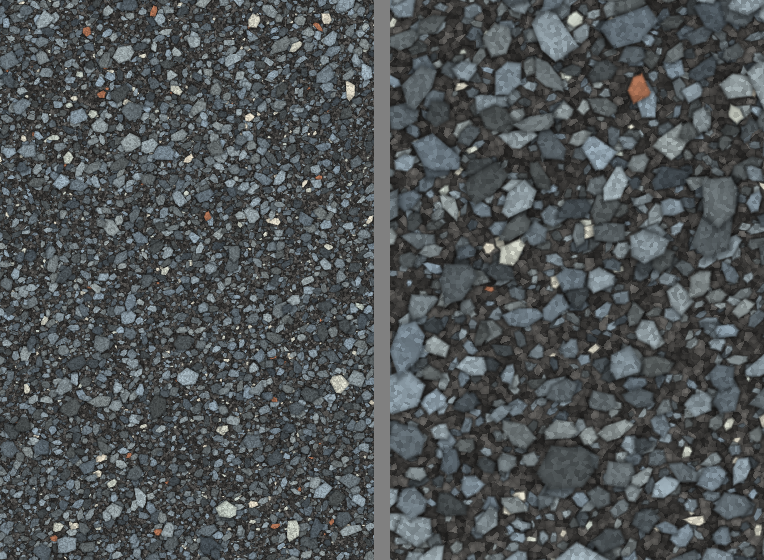
Left, the full canvas; right, a detail of the centre.
Write a Shadertoy shader that draws this texture.

```glsl
// Worn asphalt: angular blue-grey stone chips set in dark gritty bitumen.

vec4 hash4(vec2 cell) {
    vec4 q = fract(cell.xyxy * vec4(0.1031, 0.1030, 0.0973, 0.1099));
    q += dot(q, q.wzxy + 33.33);
    return fract((q.xxyz + q.yzzw) * q.zywx);
}

// Cellular noise: x = distance to the nearest grain, y = its random tone
vec2 cellular(vec2 p) {
    vec2 home = floor(p);
    vec2 nearest = vec2(9.0, 0.0);
    for (int y = -1; y <= 1; y++)
    for (int x = -1; x <= 1; x++) {
        vec2 cell = home + vec2(x, y);
        vec4 h = hash4(cell + 17.0);
        float d = length(cell + h.xy - p);
        if (d < nearest.x) nearest = vec2(d, h.z);
    }
    return nearest;
}

// Signed distance to an irregular convex chip
float chipDistance(vec2 p, float radius, vec2 seed) {
    float d = -9.0;
    for (int k = 0; k < 6; k++) {
        vec4 h = hash4(seed + float(k) * 7.31);
        float a = (float(k) + 0.7 * h.x) * 1.0472;
        d = max(d, dot(p, vec2(cos(a), sin(a))) - radius * (0.74 + 0.4 * h.y));
    }
    return d;
}

vec3 chipColor(vec4 h, float brightness, float paleShare) {
    float tone = brightness * mix(0.27, 0.64, h.x);
    vec3 blueGrey = tone * mix(vec3(0.96, 1.02, 1.02), vec3(0.90, 1.02, 1.11), h.y);
    vec3 pale = mix(vec3(0.70, 0.74, 0.71), vec3(0.84, 0.81, 0.74), h.y);
    vec3 rust = vec3(0.66, 0.44, 0.33);
    vec3 color = mix(blueGrey, pale, step(1.0 - paleShare, h.z));
    return mix(color, rust, step(0.992, h.w));
}

// Lay one size of chips, with contact shadows, over the ground
vec3 scatterChips(vec3 ground, vec2 uv, float cells, float cover,
                  float brightness, float paleShare, float grain) {
    vec2 p = uv * cells + cells * 0.37;
    vec2 home = floor(p);
    float edge = cells * max(0.0011, 0.7 / iResolution.y);
    for (int y = -1; y <= 1; y++)
    for (int x = -1; x <= 1; x++) {
        vec2 cell = home + vec2(x, y);
        vec2 seed = cell + cells * 3.0;
        vec4 place = hash4(seed);
        if (place.x > cover) continue;
        vec4 look = hash4(seed + 51.7);
        vec4 form = hash4(seed + 93.1);

        // Chips lie mostly flat, leaning up to the right
        float angle = 0.35 + (form.x + form.y - 1.0) * 1.7;
        float c = cos(angle), s = sin(angle);
        vec2 q = p - cell - 0.5 - (place.yz - 0.5) * 0.8;
        q = vec2(c * q.x + s * q.y, c * q.y - s * q.x);
        q.y *= mix(1.1, 2.0, form.z);
        float d = chipDistance(q, mix(0.28, 0.58, form.w), seed);

        // Faint tilt across the face, speckle and a darker worn rim
        float face = 0.84 + 0.3 * grain + 0.16 * dot(q, look.zw - 0.5);
        face *= mix(1.0, 0.82, smoothstep(-0.13, 0.0, d));
        vec3 chip = chipColor(look, brightness, paleShare) * face;
        ground *= mix(0.68, 1.0, smoothstep(0.0, 0.17, d));
        ground = mix(ground, chip, smoothstep(edge, -edge, d));
    }
    return ground;
}

void mainImage(out vec4 fragColor, in vec2 fragCoord) {
    vec2 uv = fragCoord / iResolution.y;

    // Slow drift in how densely the chips are packed
    float drift = sin(uv.x * 9.0 + 2.0 * sin(uv.y * 7.0))
                + sin(uv.y * 13.0 - uv.x * 6.0 + 1.0);
    float density = 1.0 + 0.07 * drift;

    // Bitumen with fine sand
    vec2 sand = cellular(uv * 230.0);
    float grain = cellular(uv * 400.0 + 40.0).y;
    float tone = mix(0.13, 0.33, sand.y * sand.y) + 0.09 * grain;
    tone *= 1.08 - 0.3 * sand.x;
    vec3 color = tone * vec3(1.02, 1.0, 0.97);

    // Chips from grit to the largest stones
    color = scatterChips(color, uv, 150.0, 0.34, 0.92, 0.08, grain);
    color = scatterChips(color, uv, 86.0, 0.55 * density, 0.90, 0.03, grain);
    color = scatterChips(color, uv, 52.0, 0.80 * density, 0.98, 0.025, grain);
    color = scatterChips(color, uv, 32.0, 0.27 * density, 1.03, 0.05, grain);

    fragColor = vec4(clamp(color, 0.0, 1.0), 1.0);
}
```
